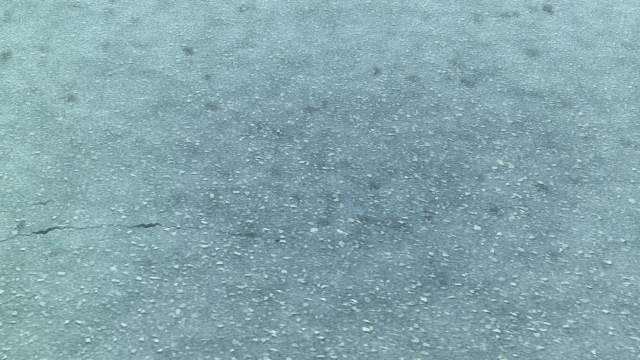
Write a WebGL 2 fragment shader that draws this texture.

```glsl
#version 300 es
precision highp float;

uniform vec2 u_resolution;
out vec4 fragColor;

const vec3 PALE_ASPHALT = vec3(0.575, 0.713, 0.735);
const vec3 DEEP_ASPHALT = vec3(0.428, 0.553, 0.602);
const vec3 MINT_ASPHALT = vec3(0.545, 0.715, 0.695);
const vec3 COOL_CHIP = vec3(0.800, 0.945, 0.975);
const vec3 WARM_CHIP = vec3(0.830, 0.945, 0.905);
const vec3 CRACK_COLOR = vec3(0.180, 0.285, 0.330);

const float CENTRE_X = 0.89;
const float PERSPECTIVE = 0.75;    // shrinkage of the ground towards the top
const float CHIP_TILT = 0.14;
const float TILT_SPREAD = 0.6;
const float EDGE_SOFTNESS = 0.0011;
const float GRAIN_CONTRAST = 0.105;
const float MOTTLE_CONTRAST = 0.075;
const float STAIN_DEPTH = 0.27;
const float SHADOW_DEPTH = 0.24;
const float CRACK_END = 0.77;

vec3 hash(vec2 cell, int seed) {
    uvec3 v = uvec3(ivec3(ivec2(cell), seed)) * 1664525u + 1013904223u;
    v.x += v.y * v.z; v.y += v.z * v.x; v.z += v.x * v.y;
    v ^= v >> 16u;
    v.x += v.y * v.z; v.y += v.z * v.x; v.z += v.x * v.y;
    return vec3(v >> 8u) / 16777216.0;
}

// Distance to the nearest jittered cell point.
float cellular(vec2 p, int seed) {
    vec2 id = floor(p);
    float nearest = 4.0;
    for (int j = -1; j <= 1; j++)
    for (int i = -1; i <= 1; i++) {
        vec2 cell = id + vec2(i, j);
        vec2 d = cell + hash(cell, seed).xy - p;
        nearest = min(nearest, dot(d, d));
    }
    return sqrt(nearest);
}

// Scattered irregular ellipses: x = coverage times strength, y = tint.
vec2 scatter(vec2 p, vec2 cellSize, vec2 sizes, float share, float blur, int seed) {
    vec2 id = floor(p / cellSize);
    vec2 top = vec2(0.0, 0.5);
    for (int j = -1; j <= 1; j++)
    for (int i = -1; i <= 1; i++) {
        vec2 cell = id + vec2(i, j);
        vec3 place = hash(cell, seed);
        if (place.z > share) continue;
        vec3 form = hash(cell, seed + 57);
        float angle = CHIP_TILT + TILT_SPREAD * (form.x - 0.5);
        float c = cos(angle), s = sin(angle);
        vec2 d = mat2(c, s, -s, c) * (p - (cell + place.xy) * cellSize);
        vec2 radius = cellSize * mix(sizes.xx, sizes.yy, form.yz);
        vec2 e = d / radius;
        float len = length(e);
        vec2 dir = e / max(len, 1e-4);
        float rim = 1.0 + 0.18 * sin(3.0 * dir.x + 40.0 * form.x)
                        + 0.15 * sin(4.0 * dir.y + 30.0 * form.y);
        float cover = 1.0 - smoothstep(-blur, blur, (len - rim) * radius.y);
        float strength = place.z / share;
        cover *= mix(0.25, 1.0, strength * strength);
        if (cover > top.x) top = vec2(cover, form.z);
    }
    return top;
}

vec3 addChips(vec3 color, vec2 chip, float opacity) {
    return mix(color, mix(COOL_CHIP, WARM_CHIP, chip.y), chip.x * opacity);
}

// Wandering crack that thins and swells along its length.
float crack(vec2 p, float height, float end, float width, float blur) {
    float bend = 0.05 * exp(-9.0 * p.x) + 0.25 * pow(max(p.x - 0.35, 0.0), 2.0);
    float wander = 0.003 * sin(47.0 * p.x) + 0.002 * sin(131.0 * p.x + 1.0)
                 + 0.0014 * sin(290.0 * p.x);
    float swell = 0.22 + 0.78 * pow(0.5 + 0.5 * sin(22.0 * p.x - 1.2), 8.0);
    float d = abs(p.y - height + bend - wander) - width * swell;
    float fade = 1.0 - smoothstep(end * 0.8, end, p.x);
    return (1.0 - smoothstep(-blur, blur, d)) * mix(0.5, 1.0, swell) * fade;
}

void main() {
    vec2 p = gl_FragCoord.xy / u_resolution.y;
    float blur = EDGE_SOFTNESS + 0.3 / u_resolution.y;
    vec2 ground = vec2((p.x - CENTRE_X) * (1.0 + PERSPECTIVE * p.y),
                       p.y * (1.0 + 0.5 * PERSPECTIVE * p.y));

    // Broad light across the road
    vec2 shade = (p - vec2(1.0, 0.43)) / vec2(0.80, 0.50);
    vec3 color = mix(PALE_ASPHALT, DEEP_ASPHALT, exp(-dot(shade, shade)));
    color = mix(color, MINT_ASPHALT, 0.85 * (1.0 - smoothstep(0.0, 0.6, p.x)));
    color *= 1.0 + 0.06 * smoothstep(0.6, 1.0, p.y) - 0.08 * smoothstep(0.4, 0.0, p.y);

    // Fine grain and soft mottling
    float grain = cellular(ground / vec2(0.016, 0.0070), 3);
    float fine = cellular(ground / vec2(0.009, 0.0055), 11);
    float patches = cellular(ground / vec2(0.085, 0.045), 19)
                  + cellular(ground / vec2(0.24, 0.13), 29);
    color += GRAIN_CONTRAST * (0.9 - grain - fine) + MOTTLE_CONTRAST * (0.92 - patches);

    // Dark stains, denser around the middle
    vec2 worn = ground + 0.016 * vec2(grain - 0.45, fine - 0.45);
    float stain = scatter(worn, vec2(0.12, 0.075), vec2(0.10, 0.30), 0.34, 0.013, 23).x;
    vec2 middle = (p - vec2(0.95, 0.47)) / vec2(0.45, 0.22);
    float cluster = scatter(worn, vec2(0.085, 0.06), vec2(0.15, 0.36), 0.6, 0.013, 83).x;
    stain = max(stain * smoothstep(0.0, 0.4, p.y), cluster * exp(-dot(middle, middle)));
    color *= 1.0 - STAIN_DEPTH * stain;

    // Pale stone chips with dark undersides, small to large, clearer nearby
    float near = 1.0 - smoothstep(0.1, 1.0, p.y);
    vec2 small = scatter(ground, vec2(0.017, 0.008), vec2(0.20, 0.40), 0.34, blur, 31);
    vec2 medium = scatter(ground, vec2(0.030, 0.0145), vec2(0.16, 0.36), 0.38, blur, 43);
    vec2 large = scatter(ground, vec2(0.06, 0.036), vec2(0.10, 0.21), 0.16, blur, 61);
    float shadow = scatter(ground + vec2(-0.002, 0.0055), vec2(0.030, 0.0145),
                           vec2(0.16, 0.36), 0.38, blur * 1.4, 43).x;
    color *= 1.0 - SHADOW_DEPTH * shadow * mix(0.5, 1.0, near);
    color = addChips(color, small, mix(0.50, 0.70, near));
    color = addChips(color, medium, mix(0.58, 0.95, near));
    color = addChips(color, large, mix(0.25, 0.90, near));

    // Cracks and the pit at the end of the long one
    float cracks = crack(p, 0.375, CRACK_END, 0.0050, blur);
    cracks = max(cracks, 0.8 * crack(p, 0.200, 0.11, 0.0040, blur));
    cracks = max(cracks, 0.6 * crack(p, 0.455, 0.16, 0.0030, blur));
    float pit = length((p - vec2(CRACK_END, 0.331)) / vec2(1.8, 1.0)) - 0.0035;
    cracks = max(cracks, 1.0 - smoothstep(-blur, blur, pit));
    color = mix(color, CRACK_COLOR, 0.8 * cracks);

    fragColor = vec4(clamp(color, 0.0, 1.0), 1.0);
}
```
